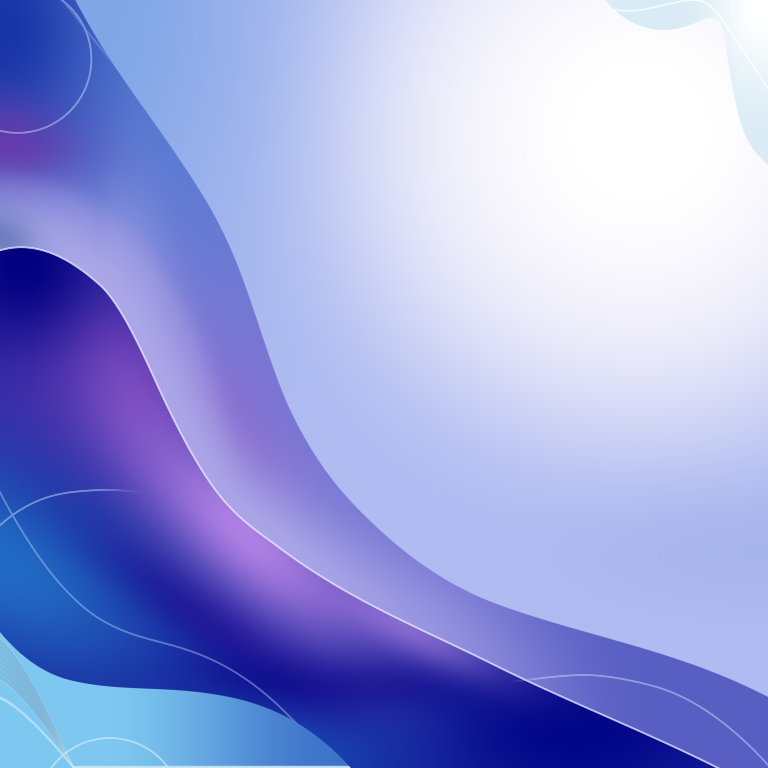
Write a WebGL 1 fragment shader that draws this background.

```glsl
precision highp float;
// Flowing blue and violet waves with fine curved lines beneath a soft white glow.
uniform vec2 u_resolution;

#define GLOW_CENTER vec2(.833,.83)
#define GLOW_RADIUS .56
#define LINE_HALF .0006
#define RIM_STRENGTH .75
#define LINE_STRENGTH .5
#define SHEEN_WIDTH .07
#define MESH_LINES 9
#define MESH_TIP .096

// Cubic through two knots (x, y, slope); returns height and slope.
vec2 span(float x, vec3 a, vec3 b) {
  float w = b.x - a.x, rise = b.y - a.y, t = (x - a.x) / w;
  float c1 = w * a.z;
  float c2 = 3. * rise - w * (2. * a.z + b.z);
  float c3 = w * (a.z + b.z) - 2. * rise;
  return vec2(a.y + t * (c1 + t * (c2 + t * c3)), (c1 + t * (2. * c2 + 3. * t * c3)) / w);
}

// Signed distance above a curve, straight beyond its ends.
float curve4(vec2 p, vec3 a, vec3 b, vec3 c, vec3 d) {
  float x = clamp(p.x, a.x, d.x);
  vec2 h = x < b.x ? span(x, a, b) : x < c.x ? span(x, b, c) : span(x, c, d);
  return (p.y - h.x - h.y * (p.x - x)) / sqrt(1. + h.y * h.y);
}

float curve7(vec2 p, vec3 a, vec3 b, vec3 c, vec3 d, vec3 e, vec3 f, vec3 g) {
  return p.x < d.x ? curve4(p, a, b, c, d) : curve4(p, d, e, f, g);
}

float pixel() { return 1. / min(u_resolution.x, u_resolution.y); }
float below(float d) { return 1. - smoothstep(-.7 * pixel(), .7 * pixel(), d); }
float stroke(float d) { return 1. - smoothstep(LINE_HALF, LINE_HALF + pixel(), abs(d)); }

// Soft rotated spot of colour; spot holds center and size.
void paint(inout vec3 col, vec2 p, vec4 spot, float angle, vec3 tint) {
  vec2 q = p - spot.xy;
  float c = cos(angle), s = sin(angle);
  q = vec2(c * q.x + s * q.y, c * q.y - s * q.x) / spot.zw;
  col = mix(col, tint, exp(-dot(q, q)));
}

vec3 sky(vec2 p) {
  float r = length(p - GLOW_CENTER) / GLOW_RADIUS;
  vec3 col = mix(vec3(1), vec3(.95,.945,.985), smoothstep(.12, .5, r));
  col = mix(col, vec3(.69,.735,.945), smoothstep(.36, 1., r));
  paint(col, p, vec4(.12,1,.22,.4), 0., vec3(.5,.65,.9));
  paint(col, p, vec4(1,.28,.25,.08), 0., vec3(.66,.71,.925));
  return col;
}

vec3 outerWave(vec2 p, float rim) {
  vec3 col = mix(vec3(.47,.47,.83), vec3(.36,.49,.83), smoothstep(.5, .85, p.y));
  col = mix(col, vec3(.35,.37,.76), smoothstep(.55, .85, p.x));
  paint(col, p, vec4(0,.96,.13,.19), 0., vec3(.09,.2,.65));
  paint(col, p, vec4(0,.815,.1,.055), -.2, vec3(.39,.22,.67));
  paint(col, p, vec4(.31,.43,.13,.06), -1.1, vec3(.52,.42,.81));
  // Translucent ribbon and the sheen along the rim.
  float ribbon = curve4(p, vec3(0,.785,0), vec3(.13,.745,-.6), vec3(.25,.61,-1.7), vec3(.33,.4,-2.2));
  float veil = smoothstep(.34, .55, p.y) * (1. - smoothstep(-.035, .006, ribbon));
  col = mix(col, vec3(.7,.6,.9), .25 * veil);
  float sheen = exp(-pow(max(rim, 0.) / SHEEN_WIDTH, 2.));
  col = mix(col, vec3(.7,.68,.92), .85 * sheen * (1. - smoothstep(.35, .85, p.x)));
  paint(col, p, vec4(0,.69,.05,.035), -.4, vec3(.43,.49,.75));
  return col;
}

vec3 innerWave(vec2 p) {
  vec3 col = vec3(.1,.13,.6);
  paint(col, p, vec4(.08,.5,.22,.13), 0., vec3(.25,.17,.66));
  paint(col, p, vec4(0,.27,.24,.12), -.5, vec3(.13,.42,.77));
  paint(col, p, vec4(.44,.03,.16,.07), 0., vec3(.1,.28,.7));
  paint(col, p, vec4(.75,.05,.2,.1), 0., vec3(0,.02,.53));
  paint(col, p, vec4(.3,.18,.2,.045), -.6, vec3(.08,.06,.57));
  paint(col, p, vec4(.46,.115,.17,.035), -.05, vec3(.01,.02,.53));
  paint(col, p, vec4(.17,.5,.13,.07), -1.1, vec3(.43,.25,.72));
  paint(col, p, vec4(.53,.185,.13,.035), -.45, vec3(.5,.4,.8));
  paint(col, p, vec4(.32,.305,.2,.075), -.75, vec3(.68,.5,.89));
  paint(col, p, vec4(.03,.66,.09,.1), 0., vec3(.01,0,.5));
  return col;
}

// Pale bay with a fan of lines meeting at the lower edge.
vec3 bay(vec2 p) {
  vec3 col = mix(vec3(.49,.78,.94), vec3(.24,.45,.79), smoothstep(.13, .45, p.x));
  float t = clamp(p.x / MESH_TIP, 0., 1.), arch = 1. - pow(t, 1.3);
  float fan = below(p.y - .167 * arch) * below(.115 * arch - p.y);
  col = mix(col, vec3(.28,.48,.62), fan * (.2 + .4 * t));
  for (int i = 0; i < MESH_LINES; i++) {
    float start = mix(.167, .115, float(i) / float(MESH_LINES - 1));
    col = mix(col, vec3(.72,.85,.92), .25 * stroke(.5 * (p.y - start * arch)));
  }
  float lines = max(stroke(.6 * (p.y - .091 * arch)), stroke(length(p - vec2(.143,-.055)) - .094));
  return mix(col, vec3(.9,.97,1), LINE_STRENGTH * lines);
}

// Hairlines across the waves.
float hairlines(vec2 p) {
  float arc = stroke(length(p - vec2(.023,.923)) - .096);
  float slant = stroke(.62 * (p.y - 1. + 1.25 * (p.x - .081))) * smoothstep(.88, .95, p.y);
  float crest = stroke(curve4(p, vec3(0,.316,.9), vec3(.052,.349,.4), vec3(.13,.362,.05), vec3(.19,.359,-.05)));
  float drift = stroke(curve4(p, vec3(0,.359,-1.9), vec3(.117,.203,-.75), vec3(.24,.155,-.32), vec3(.371,.073,-1)));
  float hill = stroke(curve4(p, vec3(.684,.1145,.12), vec3(.76,.121,0), vec3(.846,.108,-.25), vec3(1,.004,-1.1)));
  crest *= 1. - smoothstep(.12, .19, p.x);
  hill *= smoothstep(.66, .71, p.x);
  return max(max(arc, .5 * slant), max(crest, max(.8 * drift, hill)));
}

void main() {
  vec2 p = gl_FragCoord.xy / u_resolution;
  vec3 col = sky(p);
  // Pale veil in the upper right.
  float veil = curve7(p, vec3(.788,1,-1.2), vec3(.835,.966,-.35), vec3(.895,.966,.3),
    vec3(.937,.972,-.8), vec3(.953,.89,-5), vec3(.968,.83,-2.5), vec3(1,.785,-1.1));
  vec3 veilColor = vec3(.85,.92,.96);
  paint(veilColor, p, vec4(.99,.99,.06,.1), 0., vec3(1));
  float fold = curve4(p, vec3(.79,.988,-.1), vec3(.84,.988,.2), vec3(.9,1,.1), vec3(.94,.975,-1.5));
  veilColor = mix(veilColor, vec3(1), .7 * stroke(fold));
  col = mix(col, veilColor, below(-veil));
  // Large waves, from back to front.
  float outer = curve7(p, vec3(.098,1,-1.9), vec3(.234,.792,-1.5), vec3(.319,.629,-2.8),
    vec3(.378,.466,-2.1), vec3(.488,.316,-.95), vec3(.651,.212,-.36), vec3(1,.0925,-.52));
  float rim = curve7(p, vec3(0,.674,.3), vec3(.13,.629,-.9), vec3(.202,.505,-2.2),
    vec3(.286,.355,-1.25), vec3(.365,.286,-.75), vec3(.64,.136,-.5), vec3(.935,0,-.5));
  vec3 wave = mix(outerWave(p, rim), innerWave(p), below(rim));
  wave = mix(wave, vec3(.9,.92,1), RIM_STRENGTH * stroke(rim));
  wave = mix(wave, vec3(.75,.84,.98), LINE_STRENGTH * hairlines(p));
  col = mix(col, wave, below(outer));
  float shore = curve4(p, vec3(0,.177,-1.2), vec3(.091,.1145,-.25), vec3(.247,.1,-.1), vec3(.457,0,-1.1));
  gl_FragColor = vec4(mix(col, bay(p), below(shore)), 1.);
}
```
